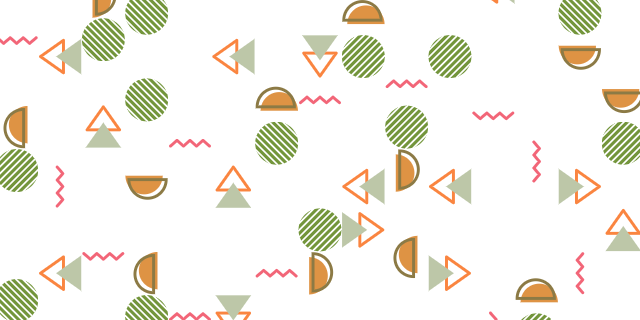
Write a Shadertoy shader that draws this pattern.

```glsl
#define CELL 0.1354         // cell side, in canvas heights
#define GRID_SHIFT vec2(0.115, 0.42)
#define STROKE 0.034        // half line width, in cells
#define STRIPE_PERIOD 0.112
#define STRIPE_FILL 0.64
#define SHIFTED_COLUMNS 0.35
#define SEED 3.7

const vec3 PAPER  = vec3(1.0);
const vec3 LEAF   = vec3(0.45, 0.585, 0.23);
const vec3 SAGE   = vec3(0.74, 0.78, 0.66);
const vec3 AMBER  = vec3(0.87, 0.575, 0.265);
const vec3 OLIVE  = vec3(0.55, 0.48, 0.27);
const vec3 ORANGE = vec3(0.98, 0.52, 0.25);
const vec3 PINK   = vec3(0.95, 0.40, 0.47);

float hash(vec2 p) {
    return fract(sin(dot(p + SEED, vec2(127.1, 311.7))) * 43758.55);
}

// Distance to a line segment
float segment(vec2 p, vec2 a, vec2 b) {
    vec2 ap = p - a, ab = b - a;
    return length(ap - ab * clamp(dot(ap, ab) / dot(ab, ab), 0.0, 1.0));
}

// Upward dome with its flat side on y = 0
float halfDisc(vec2 p, float radius) {
    return max(length(p) - radius, -p.y);
}

float stripedDisc(vec2 p) {
    float band = fract((p.x - p.y) * 0.7071 / STRIPE_PERIOD) - 0.5;
    float stripes = (abs(band) - 0.5 * STRIPE_FILL) * STRIPE_PERIOD;
    return max(length(p) - 0.495, stripes);
}

float zigzag(vec2 p) {
    p.x = abs(p.x);
    float d = 1.0, side = 0.065;
    for (float x = 0.0; x < 0.4; x += 0.15) {
        d = min(d, segment(p, vec2(x, side), vec2(x + 0.15, -side)));
        side = -side;
    }
    return d - STROKE;
}

float triangleOutline(vec2 p) {
    p.x = abs(p.x);
    vec2 corner = vec2(0.375, -0.08);
    float slope = segment(p, vec2(0.0, 0.45), corner);
    float base = segment(p, vec2(0.0, corner.y), corner);
    return min(slope, base) - STROKE;
}

float triangleSolid(vec2 p) {
    vec2 normal = normalize(vec2(0.58, 0.41));
    return max(dot(vec2(abs(p.x), p.y - 0.09), normal), -0.49 - p.y);
}

void paint(inout vec3 color, vec3 ink, float d, float pixel) {
    color = mix(color, ink, clamp(0.5 - d / pixel, 0.0, 1.0));
}

// One motif of each kind per 3x3 block, the other five cells stay empty
int pickKind(vec2 cell) {
    vec2 block = floor(cell / 3.0);
    vec2 place = cell - 3.0 * block;
    float choice = floor(hash(block + 40.0) * 6.0);
    float stride = choice + 1.0 + floor(choice / 2.0);   // 1 2 4 5 7 8
    float start = floor(hash(block + 71.0) * 9.0);
    return int(mod((place.x + 3.0 * place.y) * stride + start + 0.5, 9.0));
}

void mainImage(out vec4 fragColor, in vec2 fragCoord) {
    float pixel = 1.0 / (CELL * iResolution.y);
    vec2 grid = fragCoord * pixel + GRID_SHIFT;

    // Some columns slide off the common rows
    float column = floor(grid.x);
    if (hash(vec2(column, 9.0)) < SHIFTED_COLUMNS)
        grid.y += 0.25 + 0.5 * hash(vec2(column, 23.0));

    vec2 cell = floor(grid);
    vec2 p = grid - cell - 0.5;

    // Random quarter turn
    float turn = floor(hash(cell + 5.0) * 4.0) * 1.570796;
    float c = cos(turn), s = sin(turn);
    p = mat2(c, s, -s, c) * p;

    vec3 color = PAPER;
    int kind = pickKind(cell);
    if (kind == 0) {
        paint(color, LEAF, stripedDisc(p), pixel);
    } else if (kind == 1) {
        paint(color, PINK, zigzag(p), pixel);
    } else if (kind == 2) {
        paint(color, ORANGE, triangleOutline(p), pixel);
        paint(color, SAGE, triangleSolid(p), pixel);
    } else if (kind == 3) {
        paint(color, AMBER, halfDisc(p - vec2(0.06, -0.25), 0.43), pixel);
        float rim = abs(halfDisc(p - vec2(-0.02, -0.16), 0.43)) - STROKE;
        paint(color, OLIVE, rim, pixel);
    }
    fragColor = vec4(color, 1.0);
}
```
